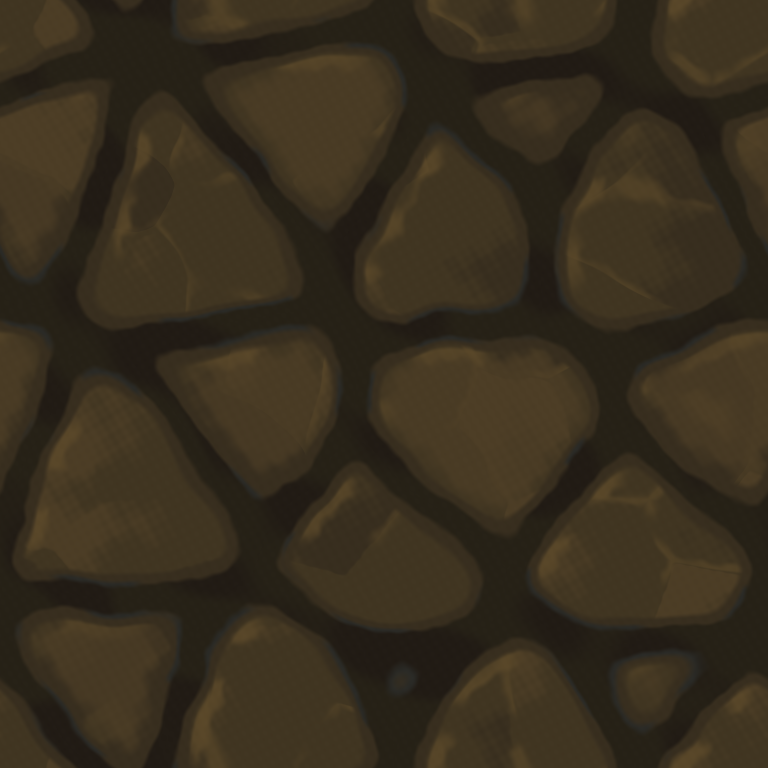
A Shadertoy shader for this texture:

```glsl
// Draws a seamless wall of dark, painted, faceted stones with pebbles in the gaps.

const float TAU = 6.2831853;
const float STONES = 3.0;   // large stones per side
const float FACETS = 6.0;   // facet cells per side

const vec3 GAP_OLIVE  = vec3(0.150, 0.130, 0.088);
const vec3 GAP_BROWN  = vec3(0.130, 0.106, 0.080);
const vec3 RIM_BLUE   = vec3(0.165, 0.165, 0.150);
const vec3 RIM        = vec3(0.218, 0.180, 0.120);
const vec3 FACE       = vec3(0.252, 0.208, 0.130);
const vec3 FACE_LIGHT = vec3(0.302, 0.242, 0.148);
const vec3 HIGHLIGHT  = vec3(0.365, 0.290, 0.165);

vec2 hash2(vec2 cell, float seed) {
    vec3 q = fract(vec3(cell.xyx) * vec3(0.1031, 0.1030, 0.0973) + seed * 0.137);
    q += dot(q, q.yzx + 33.33);
    return fract((q.xx + q.yz) * q.zy);
}

// Wrapping layered sines, about -1 to 1; freq must hold whole numbers.
float waves(vec2 p, vec2 freq, float phase) {
    float a = dot(p, freq) + 0.35 * sin(TAU * (dot(p, vec2(2.0, 3.0)) + phase));
    float b = dot(p, vec2(-freq.y, freq.x) + 1.0) + 0.3 * sin(TAU * (3.0 * p.x - 2.0 * p.y));
    return 0.6 * sin(TAU * (a + phase)) + 0.4 * sin(TAU * (b - phase));
}

// Centre of a large stone; rows are sheared by a third of a cell.
vec2 stoneCentre(vec2 cell) {
    vec2 id = mod(cell, STONES);
    return cell + vec2(id.y / STONES, 0.0) + 0.52 * (hash2(id, 3.0) - 0.5);
}

// Centre and weight of a stone (layer 0) or of the pebble between three stones (layer 1).
vec3 site(vec2 cell, float layer) {
    vec2 id = mod(cell, STONES);
    vec2 h = hash2(id, 11.0 + layer);
    vec2 centre = stoneCentre(cell);
    if (layer < 0.5) return vec3(centre, 0.10 * (h.x - 0.5));
    float wrapShift = step(STONES - 1.5, id.y);
    centre += stoneCentre(cell + vec2(1.0, 0.0)) + stoneCentre(cell + vec2(wrapShift, 1.0));
    return vec3(centre / 3.0, -mix(-0.02, 0.13, h.x));
}

float power(vec2 p, vec3 s) {
    vec2 d = p - s.xy;
    return dot(d, d) - s.z;
}

// Rounded distance to the stone border, outward normal; also gives the stone's id.
vec3 stoneBorder(vec2 p, out vec3 id) {
    vec2 base = floor(p);
    vec3 own = vec3(0.0);
    float nearest = 1e3;
    for (int k = 0; k < 50; k++) {
        vec2 cell = base + vec2(k % 5, (k / 5) % 5) - 2.0;
        float layer = float(k / 25);
        vec3 s = site(cell, layer);
        float d = power(p, s);
        if (d < nearest) {
            nearest = d;
            own = s;
            id = vec3(mod(cell, STONES), layer);
        }
    }
    float sum = 1e-9;
    vec2 normal = vec2(0.0);
    for (int k = 0; k < 50; k++) {
        vec3 s = site(base + vec2(k % 5, (k / 5) % 5) - 2.0, float(k / 25));
        vec2 across = s.xy - own.xy;
        float span = length(across);
        if (span < 0.001) continue;
        float w = exp(-22.0 * (power(p, s) - nearest) / (2.0 * span));
        sum += w;
        normal += w * across / span;
    }
    return vec3(-log(sum) / 22.0, normal / sum);
}

// Soft cellular facets: tone, ridge chance and distance to the ridge.
vec3 facets(vec2 q) {
    vec2 base = floor(q);
    vec3 total = vec3(0.0);
    float first = 9.0, second = 9.0;
    for (int k = 0; k < 25; k++) {
        vec2 cell = base + vec2(k % 5, k / 5) - 2.0;
        vec2 id = mod(cell, FACETS);
        vec2 offset = q - cell - hash2(id, 5.0);
        float d = length(offset);
        vec2 h = hash2(id, 8.0);
        float slope = dot(offset, vec2(-0.25, 0.2));
        total += exp(-40.0 * d) * vec3(h.x + slope, h.y, 1.0);
        second = min(second, max(first, d));
        first = min(first, d);
    }
    return vec3(total.xy / total.z, second - first);
}

void mainImage(out vec4 fragColor, in vec2 fragCoord) {
    vec2 p = fragCoord / iResolution.xy;

    // Hand-painted wobble
    vec2 wobble = vec2(waves(p, vec2(5.0, 4.0), 0.1), waves(p, vec2(-4.0, 6.0), 0.6));
    vec2 warped = p + 0.006 * wobble;
    vec3 id;
    vec3 border = stoneBorder(warped * STONES, id);
    float edge = border.x;
    vec2 seed = hash2(id.xy, 21.0 + id.z);

    // Faces and brush strokes
    float patches = waves(p, vec2(3.0, -5.0), seed.x);
    float strokes = waves(p, vec2(27.0, 16.0), seed.y);
    float bristles = waves(p, vec2(71.0, 43.0), seed.x);
    vec3 facet = facets((warped + 0.004 * wobble.yx) * FACETS + seed * FACETS);
    float tone = facet.x + 0.07 * patches + 0.03 * strokes + 0.015 * bristles;
    vec3 face = mix(RIM, FACE, smoothstep(0.10, 0.24, tone));
    face = mix(face, FACE_LIGHT, 0.9 * smoothstep(0.70, 0.86, tone));

    // Lit ridges between facets
    float ridge = smoothstep(0.13, 0.02, facet.z + 0.03 * strokes) * smoothstep(0.55, 0.75, facet.y);
    face = mix(face, HIGHLIGHT, 0.55 * ridge * smoothstep(-0.3, 0.5, patches));

    // Worn bevel facing the light at the upper left
    float lit = smoothstep(0.25, 0.8, dot(border.yz, vec2(-0.75, 0.66)));
    float bevel = smoothstep(0.085, 0.105, edge) * smoothstep(0.165, 0.125, edge + 0.012 * strokes);
    face = mix(face, HIGHLIGHT, 0.75 * bevel * lit * smoothstep(-0.5, 0.3, patches));
    float pebbleGlow = id.z * smoothstep(0.09, 0.16, edge + 0.015 * strokes);
    face = mix(face, FACE_LIGHT, 0.7 * pebbleGlow);

    // Rim and gaps
    float cool = smoothstep(0.2, 0.6, waves(p, vec2(2.0, 1.0), 0.3));
    vec3 rim = mix(RIM, RIM_BLUE, cool * smoothstep(0.075, 0.055, edge));
    vec3 stone = mix(rim, face, smoothstep(0.078, 0.102, edge + 0.008 * patches));
    vec3 gap = mix(GAP_OLIVE, GAP_BROWN, smoothstep(-0.1, 0.6, waves(p, vec2(1.0, -1.0), 0.2)));
    vec3 color = mix(gap, stone, smoothstep(0.038, 0.060, edge + 0.004 * strokes));

    fragColor = vec4(color + 0.003 * bristles, 1.0);
}
```
